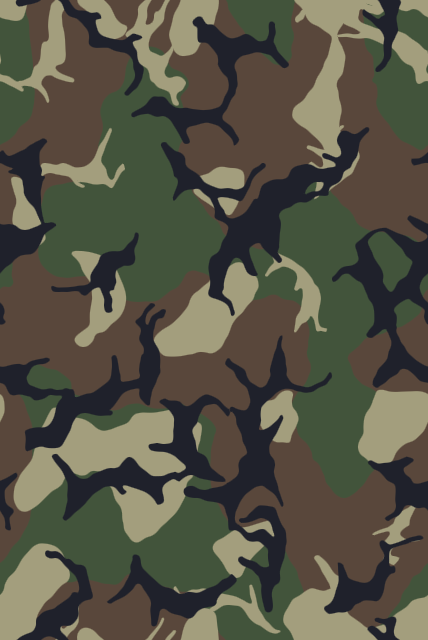
Give the GLSL for this pattern, as a Shadertoy shader.

```glsl
// Seamless woodland camouflage: green ground, brown patches, tan shapes, black branches.

const vec3 GREEN = vec3(0.26, 0.33, 0.23);
const vec3 BROWN = vec3(0.35, 0.28, 0.23);
const vec3 TAN   = vec3(0.64, 0.62, 0.49);
const vec3 BLACK = vec3(0.12, 0.13, 0.17);

const vec2  GRID = vec2(4.0, 6.0);         // branch cells per canvas
const vec2  BROWN_FREQ = vec2(2.6, 3.0);   // patch cycles per canvas
const vec2  TAN_FREQ   = vec2(3.7, 4.9);
const float BROWN_LEVEL = -0.13;           // cut levels in standard deviations
const float TAN_LEVEL   = 0.87;
const float BRANCH_RADIUS = 0.08;          // in cells
const float TWIG_RADIUS   = 0.06;
const float TWIG_DENSITY  = 0.4;           // share of cells holding a tan twig
const float JOINT_BLEND = 0.06;
const float SWEEP  = 0.5;                  // warp strengths, in cells
const float RAGGED = 0.13;
const float NIBBLE = 0.045;
const int   WAVES = 20;
const int   SEGMENTS = 4;
const float TAU = 6.28319;

// Integer hash of a lattice cell and a seed, three values in 0..1
vec3 hash(vec2 cell, float seed) {
    uvec3 v = uvec3(vec3(cell, seed)) * 1664525u + 1013904223u;
    v.x += v.y * v.z; v.y += v.z * v.x; v.z += v.x * v.y;
    v ^= v >> 16u;
    v.x += v.y * v.z; v.y += v.z * v.x; v.z += v.x * v.y;
    return vec3(v >> 8u) / 16777216.0;
}

vec2 wrapCell(vec2 cell, vec2 period) {
    return floor(mod(cell + 0.5, period));
}

vec2 direction(float angle) {
    return vec2(cos(angle), sin(angle));
}

// Wrapping two-channel value noise in -0.5..0.5
vec2 noise(vec2 uv, vec2 period, float seed) {
    vec2 p = uv * period, i = floor(p), f = p - i;
    f = f * f * f * (f * (f * 6.0 - 15.0) + 10.0);
    vec2 a = hash(wrapCell(i, period), seed).xy;
    vec2 b = hash(wrapCell(i + vec2(1, 0), period), seed).xy;
    vec2 c = hash(wrapCell(i + vec2(0, 1), period), seed).xy;
    vec2 d = hash(wrapCell(i + vec2(1, 1), period), seed).xy;
    return mix(mix(a, b, f.x), mix(c, d, f.x), f.y) - 0.5;
}

// Sum of whole-number waves: wraps, zero mean, unit variance
float patches(vec2 uv, vec2 freq, float seed) {
    float sum = 0.0;
    for (int i = 0; i < WAVES; i++) {
        vec3 h = hash(vec2(i, 0), seed);
        float angle = 0.5 * TAU * (float(i) + h.x) / float(WAVES);
        vec2 k = round(freq * mix(0.6, 1.4, h.y) * direction(angle));
        sum += cos(TAU * (dot(k, uv) + h.z));
    }
    return sum * sqrt(2.0 / float(WAVES));
}

float smoothMin(float a, float b) {
    float h = max(JOINT_BLEND - abs(a - b), 0.0) / JOINT_BLEND;
    return min(a, b) - 0.25 * h * h * JOINT_BLEND;
}

float taperedLimb(vec2 p, vec2 a, vec2 b, float ra, float rb) {
    vec2 pa = p - a, ba = b - a;
    float t = clamp(dot(pa, ba) / dot(ba, ba), 0.0, 1.0);
    return length(pa - ba * t) - mix(ra, rb, t);
}

// Distance to scattered bent stems, each joint carrying a side prong
float branches(vec2 p, float seed, float density, float radius) {
    float dist = 1.0;
    for (int y = -1; y <= 1; y++)
    for (int x = -1; x <= 1; x++) {
        vec2 cell = floor(p) + vec2(x, y), id = wrapCell(cell, GRID);
        vec3 place = hash(id, seed), form = hash(id, seed + 1.0);
        if (place.z > density) continue;
        float size = mix(0.7, 1.15, form.y), heading = TAU * form.x;
        vec2 joint = cell + 0.25 + 0.5 * place.xy - 0.5 * size * direction(heading);
        float r0 = 0.4 * radius;
        for (int s = 0; s < SEGMENTS; s++) {
            vec3 h = hash(id, seed + 2.0 + float(s));
            heading += (h.x - 0.5) * 1.8;
            vec2 next = joint + 0.27 * size * direction(heading);
            float r1 = radius * size * (s == SEGMENTS - 1 ? 0.5 : mix(0.7, 1.35, h.y));
            float side = h.z > 0.5 ? 1.0 : -1.0;
            float reach = size * mix(0.18, 0.45, fract(h.z * 7.0));
            vec2 tip = next + reach * direction(heading + side);
            dist = smoothMin(dist, taperedLimb(p, joint, next, r0, r1));
            dist = smoothMin(dist, taperedLimb(p, next, tip, 0.85 * r1, 0.35 * radius));
            joint = next;
            r0 = r1;
        }
    }
    return dist;
}

// Antialiased coverage where the field is positive
float cover(float field) {
    return clamp(0.5 + field / max(fwidth(field), 1e-5), 0.0, 1.0);
}

void mainImage(out vec4 fragColor, in vec2 fragCoord) {
    vec2 uv = fragCoord / iResolution.xy;

    // Ragged outlines for all layers, a broad sweep for the patches
    vec2 edge = RAGGED * noise(uv, GRID * 4.0, 11.0) + NIBBLE * noise(uv, GRID * 9.0, 12.0);
    vec2 sweep = SWEEP * noise(uv, GRID * 1.5, 13.0);
    vec2 rough = uv + edge / GRID;
    vec2 swept = rough + sweep / GRID;

    float brown = patches(swept, BROWN_FREQ, 21.0) - BROWN_LEVEL;
    float tan_ = patches(swept, TAN_FREQ, 22.0) - TAN_LEVEL;
    float twigs = -branches(swept * GRID, 40.0, TWIG_DENSITY, TWIG_RADIUS);
    float black = -branches(rough * GRID, 60.0, 1.0, BRANCH_RADIUS);

    vec3 color = mix(GREEN, BROWN, cover(brown));
    color = mix(color, TAN, max(cover(tan_), cover(twigs)));
    color = mix(color, BLACK, cover(black));
    fragColor = vec4(color, 1.0);
}
```
